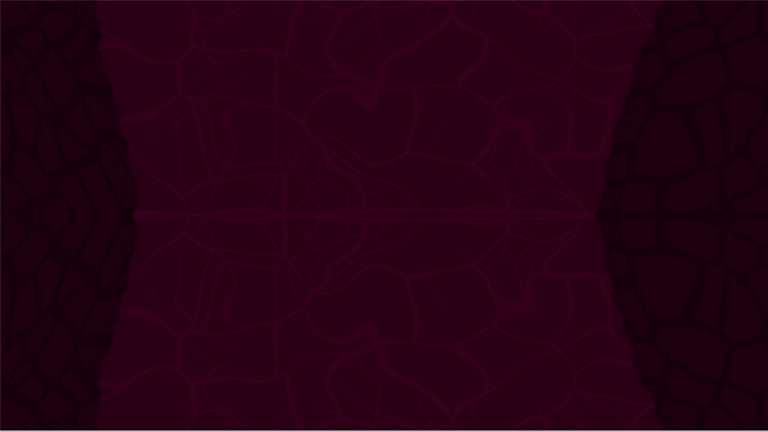
This background is drawn by a Shadertoy shader. Its source:

```glsl
vec2 hash2(vec2 p) {
    return fract(sin(vec2(dot(p, vec2(127.1, 311.7)), dot(p, vec2(269.5, 183.3)))) * 43758.5453);
}

float noise(vec2 p) {
    vec2 i = floor(p), f = fract(p);
    f = f * f * (3.0 - 2.0 * f);
    return mix(mix(hash2(i).x, hash2(i + vec2(1, 0)).x, f.x),
               mix(hash2(i + vec2(0, 1)).x, hash2(i + vec2(1, 1)).x, f.x), f.y);
}

// Distance to the nearest border between scattered cells
float cellBorder(vec2 p) {
    vec2 cell = floor(p), f = fract(p), nearest = vec2(0.0);
    float best = 9.0, border = 9.0;
    for (int j = -1; j <= 1; j++)
    for (int i = -1; i <= 1; i++) {
        vec2 g = vec2(i, j), r = g + hash2(cell + g) - f;
        if (dot(r, r) < best) { best = dot(r, r); nearest = r; }
    }
    for (int j = -2; j <= 2; j++)
    for (int i = -2; i <= 2; i++) {
        vec2 g = vec2(i, j), r = g + hash2(cell + g) - f, d = r - nearest;
        if (dot(d, d) > 1e-4) border = min(border, dot(0.5 * (nearest + r), normalize(d)));
    }
    return border;
}

void mainImage(out vec4 fragColor, in vec2 fragCoord) {
    vec2 p = fragCoord / iResolution.y;
    float width = iResolution.x / iResolution.y;

    // Upper and lower halves mirror each other
    vec2 q = vec2(p.x, abs(p.y - 0.502));
    float v = 2.0 * q.y;
    vec2 warp = vec2(noise(q * 8.0), noise(q * 8.0 + 40.0)) - 0.5;

    // Ragged walls bulging inward at mid height
    float ragged = 0.016 * (noise(vec2(q.y * 26.0, 3.0)) - 0.5)
                 + 0.008 * (noise(vec2(q.y * 75.0, 9.0)) - 0.5);
    float leftEdge = 0.317 - 0.09 * smoothstep(0.0, 0.95, v) + ragged;
    float rightEdge = width - 0.389 + 0.152 * pow(v, 1.5) + ragged;
    float inside = min(p.x - leftEdge, rightEdge - p.x);
    float wall = 1.0 - smoothstep(-0.006, 0.006, inside);

    // Long curved veins with finer branches across the middle
    vec2 flow = q + 0.13 * warp;
    float vein = cellBorder(vec2(flow.x * 5.0 + flow.y * 2.0, flow.y * 8.0) + 2.0) / 6.5;
    float branch = cellBorder(vec2(flow.x * 9.0 - flow.y * 4.0, flow.y * 9.0) + 11.0) / 9.0;
    float axis = abs(q.y - 0.012 * noise(vec2(p.x * 9.0, 5.0)));
    float swell = 0.005 + 0.005 * noise(q * 9.0 + 17.0);
    float pale = 1.0 - smoothstep(0.001, swell, min(vein, axis));
    float twig = (1.0 - smoothstep(0.001, 0.006, branch)) * smoothstep(0.4, 0.65, noise(q * 6.0 + 23.0));
    vec3 middle = mix(vec3(0.168, 0.0, 0.083), vec3(0.208, 0.0, 0.102), max(pale, 0.7 * twig));

    // Broad soft dark veins: slanted on the left, fanned on the right
    vec2 bent = q + 0.06 * warp;
    vec2 slant = vec2(dot(bent, vec2(0.86, 0.51)) * 16.0, dot(bent, vec2(-0.51, 0.86)) * 8.0);
    vec2 fan = vec2(bent.x * 9.0, bent.y * 10.0 - bent.x * 2.0);
    bool onRight = p.x > 1.0;
    float crack = cellBorder((onRight ? fan : slant) + 31.0) / (onRight ? 9.5 : 12.0);
    if (onRight) crack = min(crack, q.y);
    float dark = 1.0 - smoothstep(0.002, 0.016, crack);
    vec3 side = mix(vec3(0.125, 0.0, 0.06), vec3(0.092, 0.0, 0.042), dark);
    side *= 1.0 - 0.1 * smoothstep(-0.04, 0.0, inside);

    vec3 color = mix(middle, side, wall);
    color *= 1.0 - 0.07 * exp(-max(inside, 0.0) * 70.0);

    // Dim floor band, faint upper and left rims, bright lower rim
    color *= 1.0 - 0.3 * (1.0 - smoothstep(0.005, 0.013, p.y));
    float rim = 1.0 - smoothstep(0.001, 0.0035, min(p.x, 1.0 - p.y));
    color += vec3(0.1, 0.08, 0.09) * rim;
    color = mix(color, vec3(0.8, 0.76, 0.78), 1.0 - smoothstep(0.0025, 0.0045, p.y));
    fragColor = vec4(color, 1.0);
}
```
